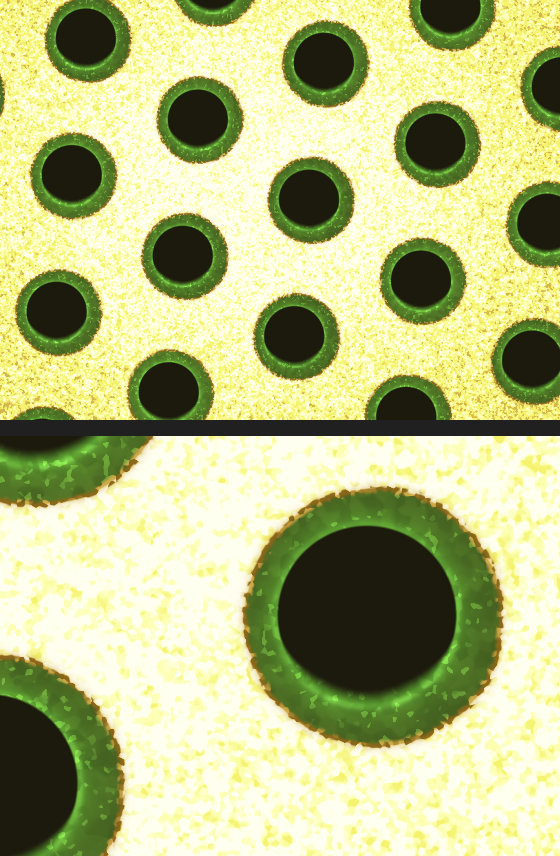
Top, the full canvas; bottom, a detail of the centre.
Write a Shadertoy shader that draws this pattern.

```glsl
const vec2 LATTICE_ORIGIN = vec2(0.7413, 0.5226);
const vec2 STEP_DOWN = vec2(-0.0350, -0.3255);
const vec2 STEP_ACROSS = vec2(0.2656, -0.1918);
const float RING_RADIUS = 0.1030;
const float HOLE_RADIUS = 0.0712;
const vec2 HOLE_SHIFT = vec2(-0.0048, 0.0018);
const float RIM_WIDTH = 0.0036;
const float COARSE_GRAIN = 115.0;
const float FINE_GRAIN = 230.0;
const vec2 LIGHT_CENTER = vec2(0.60, 0.55);

const vec3 YELLOW = vec3(0.96, 0.95, 0.43);
const vec3 PALE = vec3(0.99, 1.00, 0.70);
const vec3 WHITE = vec3(1.00, 1.00, 0.94);
const vec3 OCHRE = vec3(0.81, 0.67, 0.28);
const vec3 RIM_BROWN = vec3(0.55, 0.40, 0.10);
const vec3 RING_DARK = vec3(0.30, 0.42, 0.14);
const vec3 RING_LIGHT = vec3(0.37, 0.64, 0.19);
const vec3 GLINT = vec3(0.55, 0.90, 0.34);
const vec3 HOLE_BLACK = vec3(0.11, 0.10, 0.05);

float hash(vec2 p) {
    vec3 q = fract(vec3(p.xyx) * 0.1031);
    q += dot(q, q.yzx + 33.33);
    return fract((q.x + q.y) * q.z);
}

// Cellular grains, each with its own value, softly blended where they meet
float grains(vec2 p) {
    vec2 cell = floor(p);
    float total = 0.0, weights = 0.0;
    for (int j = -1; j <= 1; j++)
    for (int i = -1; i <= 1; i++) {
        vec2 id = cell + vec2(i, j);
        vec2 site = id + vec2(hash(id + 17.0), hash(id + 59.0));
        vec2 d = p - site;
        float w = exp(-9.0 * dot(d, d));
        total += w * hash(id + 101.0);
        weights += w;
    }
    return total / max(weights, 1e-5);
}

// Offset from the nearest lattice point, with its index in zw
vec4 nearestRing(vec2 p) {
    mat2 basis = mat2(STEP_DOWN, STEP_ACROSS);
    vec2 base = floor(inverse(basis) * p);
    vec4 best = vec4(9.0);
    for (int j = 0; j <= 1; j++)
    for (int i = 0; i <= 1; i++) {
        vec2 id = base + vec2(i, j);
        vec2 d = p - basis * id;
        if (dot(d, d) < dot(best.xy, best.xy)) best = vec4(d, id);
    }
    return best;
}

// Sparkling ground, whiter near the light and ochre-flecked away from it
vec3 ground(vec2 uv, float coarse, float fine) {
    float away = length((uv - LIGHT_CENTER) * vec2(0.85, 1.0));
    float tone = 0.52 + 0.55 * (coarse - 0.5) + 0.65 * (fine - 0.5);
    tone += 0.23 - 0.58 * smoothstep(0.05, 0.85, away);
    vec3 color = mix(YELLOW, PALE, smoothstep(0.18, 0.48, tone));
    color = mix(color, WHITE, smoothstep(0.48, 0.80, tone));
    return mix(color, OCHRE, 0.85 * smoothstep(0.10, -0.14, tone));
}

void mainImage(out vec4 fragColor, in vec2 fragCoord) {
    vec2 uv = fragCoord / iResolution.y;
    float aa = 1.0 / iResolution.y;
    float coarse = grains(uv * COARSE_GRAIN);
    float fine = grains(uv * FINE_GRAIN + 40.0);

    vec4 ring = nearestRing(uv - LATTICE_ORIGIN);
    float seed = hash(ring.zw + 73.0);
    float angle = atan(ring.y, ring.x);

    // Slightly uneven outer edge and a shifted hole
    float wobble = 0.0006 * (sin(3.0 * angle + 6.3 * seed) + sin(7.0 * angle + 19.0 * seed));
    float rough = 0.0035 * (fine - 0.5);
    float outer = length(ring.xy) - RING_RADIUS + wobble + rough;
    vec2 jitter = 0.002 * (vec2(seed, hash(ring.zw + 31.0)) - 0.5);
    vec2 inHole = ring.xy - HOLE_SHIFT - jitter;
    float inner = length(inHole) - HOLE_RADIUS;
    float below = smoothstep(0.2, 1.0, -inHole.y / max(length(inHole), 1e-4));

    // Ring body, lit along its inner wall
    float wallLight = exp(-max(inner, 0.0) / 0.010);
    vec3 body = mix(RING_DARK, RING_LIGHT, wallLight);
    body *= 0.94 + 0.10 * seed + 0.18 * (coarse - 0.5);
    float line = exp(-pow((inner - 0.002) / 0.0028, 2.0));
    float broken = smoothstep(0.25, 0.75, coarse);
    float side = 0.5 + 0.5 * sin(2.0 * angle + 1.3 + 2.0 * seed);
    body = mix(body, GLINT, line * (0.15 + 0.55 * broken * max(below, 0.6 * side)));
    body += 0.22 * GLINT * smoothstep(0.80, 0.95, fine);

    // Grainy brown rim
    float rim = smoothstep(-RIM_WIDTH - 0.002, -RIM_WIDTH * 0.4, outer);
    body = mix(body, mix(RIM_BROWN, OCHRE, smoothstep(0.45, 0.85, fine)), rim);

    // Layers: ground, ochre fringe, ring, hole blurred at its lower side
    vec3 color = ground(uv, coarse, fine);
    float fringe = exp(-max(outer, 0.0) / 0.0022);
    color = mix(color, OCHRE, 0.55 * fringe);
    color = mix(color, body, 1.0 - smoothstep(-aa, aa, outer));
    float blur = mix(0.0015, 0.013, below);
    color = mix(color, HOLE_BLACK, 1.0 - smoothstep(-blur, aa, inner));

    fragColor = vec4(clamp(color, 0.0, 1.0), 1.0);
}
```
